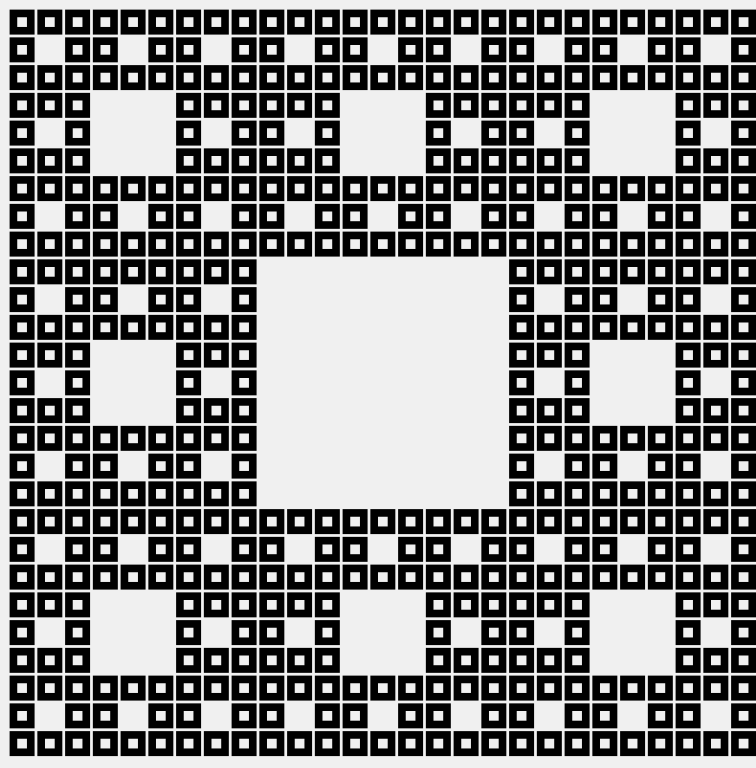
Reproduce this pattern procedurally as a Shadertoy shader.

```glsl
// A recursive square carpet: a 27 x 27 grid of black square rings on pale grey.
// Reading the cell index in base 3, a cell is left empty whenever a digit
// is 1 on both axes, which opens square voids at three nested scales.

#define LEVELS 3             // depth of the recursion
#define PITCH 0.036133       // cell size, in canvas heights
#define MARGIN_LEFT 0.0107   // left of the grid, in canvas heights
#define MARGIN_BOTTOM 0.0137 // below the grid, in canvas heights
#define TILE_SIZE 0.90       // outer side of a ring, in cells
#define HOLE_SIZE 0.35       // side of the ring's window, in cells
#define PAPER vec3(0.94)
#define INK vec3(0.0)

// Pixel coverage of a centred square, filtered along each axis.
float squareCoverage(vec2 p, float side, float pixel) {
    vec2 inside = clamp((0.5 * side - abs(p)) / pixel + 0.5, 0.0, 1.0);
    return inside.x * inside.y;
}

// 1 where the carpet holds a tile, 0 in its voids and beyond its border.
float carpetMask(vec2 cell) {
    float gridSize = pow(3.0, float(LEVELS));
    if (any(lessThan(cell, vec2(0.0))) ||
        any(greaterThan(cell, vec2(gridSize - 0.5)))) return 0.0;

    for (int level = 0; level < LEVELS; level++) {
        vec2 parent = floor((cell + 0.5) / 3.0);
        vec2 digit = cell - 3.0 * parent;
        vec2 fromMiddle = abs(digit - 1.0);
        if (max(fromMiddle.x, fromMiddle.y) < 0.5) return 0.0;
        cell = parent;
    }
    return 1.0;
}

void mainImage(out vec4 fragColor, in vec2 fragCoord) {
    // Grid coordinates: one unit per cell
    vec2 canvas = fragCoord / iResolution.y;
    vec2 grid = (canvas - vec2(MARGIN_LEFT, MARGIN_BOTTOM)) / PITCH;
    float pixel = 1.0 / (iResolution.y * PITCH);

    // One ring per cell: the tile minus its window
    vec2 local = fract(grid) - 0.5;
    float ring = squareCoverage(local, TILE_SIZE, pixel)
               - squareCoverage(local, HOLE_SIZE, pixel);

    float ink = ring * carpetMask(floor(grid));
    fragColor = vec4(mix(PAPER, INK, ink), 1.0);
}
```
